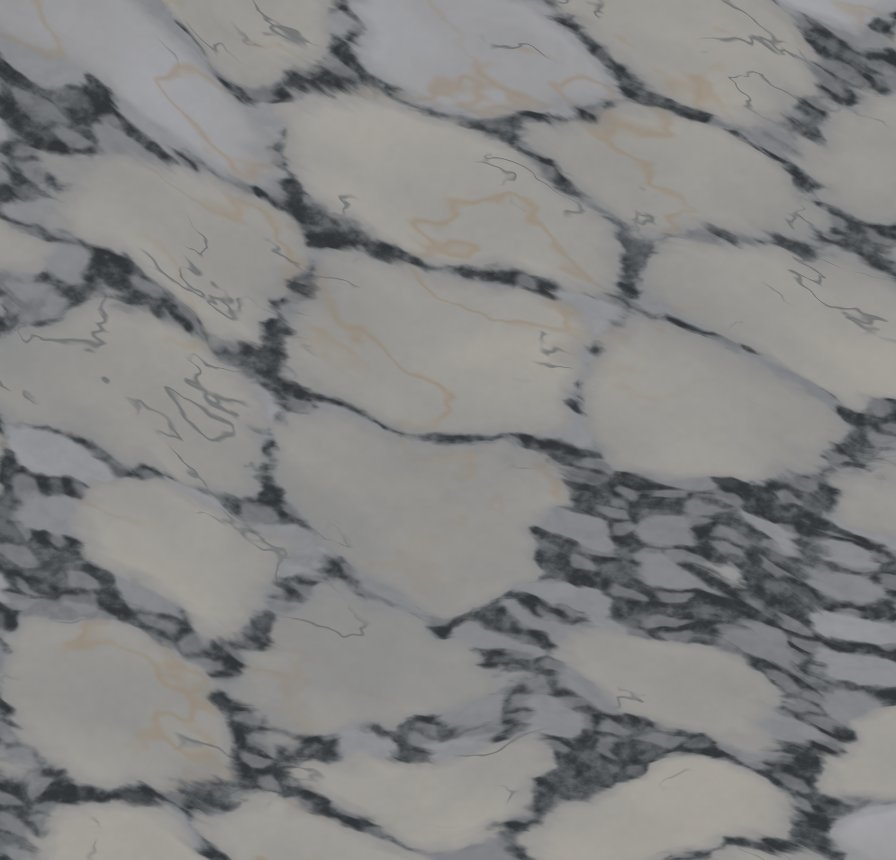
This texture is drawn by a Shadertoy shader. Its source:

```glsl
// Brecciated marble: large pale clasts leaning down to the right, set in dark veins.
// Sheared, warped cellular noise forms the clasts; finer cells and streaks fill
// the veins, whose width swells and pinches with a slow noise.

const vec2  CLAST_SCALE  = vec2(3.0, 6.0);   // large cells per canvas height
const vec2  LEAN         = vec2(0.12, 0.46); // slope at bottom and at top
const vec2  VEIN_WIDTH   = vec2(0.015, 0.28);
const float ROUNDING     = 18.0;             // higher gives sharper corners
const float RAGGED       = 0.11;
const vec3  VEIN_DARK    = vec3(0.20, 0.215, 0.225);
const vec3  VEIN_GREY    = vec3(0.38, 0.395, 0.405);
const vec3  PEBBLE       = vec3(0.54, 0.545, 0.56);
const vec3  CLAST_WARM   = vec3(0.635, 0.622, 0.595);
const vec3  CLAST_COOL   = vec3(0.625, 0.627, 0.645);
const vec3  CLAST_SHADE  = vec3(0.545, 0.545, 0.54);
const vec3  OCHRE        = vec3(0.57, 0.50, 0.41);

vec2 hash2(vec2 p) {
    vec3 r = fract(p.xyx * vec3(0.1031, 0.1030, 0.0973));
    r += dot(r, r.yzx + 33.33);
    return fract((r.xx + r.yz) * r.zy);
}

float valueNoise(vec2 p) {
    vec2 i = floor(p), f = fract(p);
    f = f * f * (3.0 - 2.0 * f);
    float low  = mix(hash2(i).x, hash2(i + vec2(1, 0)).x, f.x);
    float high = mix(hash2(i + vec2(0, 1)).x, hash2(i + vec2(1, 1)).x, f.x);
    return mix(low, high, f.y);
}

float fbm(vec2 p) {
    float sum = 0.0, amp = 0.533;
    for (int i = 0; i < 4; i++) {
        sum += amp * valueNoise(p);
        p = mat2(1.6, 1.2, -1.2, 1.6) * p + 7.3;
        amp *= 0.5;
    }
    return sum;
}

// Rounded distance to the cell border in x, two random values of the cell in yz
vec3 cells(vec2 p) {
    vec2 base = floor(p), nearest = vec2(0.0), nearestId = vec2(0.0);
    float best = 1e5;
    for (int y = -1; y <= 1; y++)
    for (int x = -1; x <= 1; x++) {
        vec2 id = base + vec2(x, y);
        vec2 r = id + 0.1 + 0.8 * hash2(id) - p;
        if (dot(r, r) < best) { best = dot(r, r); nearest = r; nearestId = id; }
    }
    float sum = 1e-6;
    for (int y = -2; y <= 2; y++)
    for (int x = -2; x <= 2; x++) {
        vec2 id = nearestId + vec2(x, y);
        vec2 r = id + 0.1 + 0.8 * hash2(id) - p;
        vec2 gap = r - nearest;
        if (dot(gap, gap) > 1e-4)
            sum += exp(-ROUNDING * dot(0.5 * (r + nearest), normalize(gap)));
    }
    return vec3(-log(sum) / ROUNDING, hash2(nearestId + 41.7));
}

// Thin wandering line where the noise crosses its mean
float hairline(vec2 p, float width) {
    return 1.0 - smoothstep(0.0, width, abs(fbm(p) - 0.5));
}

void mainImage(out vec4 fragColor, in vec2 fragCoord) {
    vec2 p = fragCoord / iResolution.y;

    // Bedding direction, broad bends and fine wobble
    vec2 q = p + vec2(0.0, (p.x - 0.5) * mix(LEAN.x, LEAN.y, p.y));
    q += 0.014 * sin(q.yx * vec2(15.0, 9.0) + vec2(1.3, 4.1));
    q += 0.006 * sin(q.yx * vec2(41.0, 27.0) + vec2(2.7, 0.6));
    vec2 wobble = vec2(fbm(q * vec2(14.0, 22.0)), fbm(q * vec2(14.0, 22.0) + 19.0)) - 0.5;
    q += wobble * vec2(0.045, 0.024);

    // Three sizes of stone and the streaks between them
    vec3 large = cells(q * CLAST_SCALE + 3.0);
    vec3 small = cells(q * CLAST_SCALE * vec2(2.8, 3.3) + 11.0);
    vec3 tiny  = cells(q * CLAST_SCALE * vec2(7.0, 8.0) + 23.0);
    float streak = fbm(q * vec2(24.0, 62.0));
    float grain  = fbm(p * vec2(95.0, 120.0));
    float rough  = streak - 0.5;

    // Pale clasts: uneven tone, ochre stains and a few grey flecks
    float cloud = fbm(q * vec2(5.0, 8.0) + 31.0);
    vec3 clast = mix(CLAST_WARM, CLAST_COOL, smoothstep(0.45, 0.9, large.y + 0.3 * (p.y - 0.5)));
    float shade = 0.55 * large.z + 1.6 * (cloud - 0.4);
    clast = mix(clast, CLAST_SHADE, clamp(shade, 0.0, 1.0));
    float stainPatch = smoothstep(0.5, 0.68, fbm(q * vec2(3.0, 4.0) + 53.0));
    clast = mix(clast, OCHRE, 0.45 * stainPatch * hairline(q * vec2(7.0, 13.0), 0.05));
    float fleckPatch = smoothstep(0.57, 0.7, fbm(q * vec2(8.0, 11.0) + 71.0));
    clast = mix(clast, VEIN_GREY, 0.7 * fleckPatch * hairline(q * vec2(11.0, 26.0) + 5.0, 0.035));

    // Vein filling: dark streaks, gravel and pebbles
    vec3 vein = mix(VEIN_DARK, VEIN_GREY, smoothstep(0.3, 0.72, 0.6 * streak + 0.4 * grain));
    float gravel = smoothstep(0.02, 0.24, tiny.x + 0.3 * rough) * smoothstep(0.25, 0.65, tiny.y);
    vein = mix(vein, PEBBLE * 0.92, 0.75 * gravel);
    float pebble = smoothstep(0.06, 0.2, small.x + 0.28 * rough) * smoothstep(0.3, 0.45, small.y);
    vein = mix(vein, PEBBLE * mix(0.92, 1.08, small.z), 0.92 * pebble);

    // Vein width swells and pinches; clast rims grey off softly
    float swell = smoothstep(0.4, 0.75, fbm(q * vec2(2.6, 4.6) + 87.0));
    float width = mix(VEIN_WIDTH.x, VEIN_WIDTH.y, swell);
    float border = large.x - width + RAGGED * rough;
    clast = mix(clast, PEBBLE * 0.93, 0.55 * (1.0 - smoothstep(0.0, 0.11, border)));
    vec3 color = mix(vein, clast, smoothstep(-0.015, 0.035, border));

    color += 0.018 * (grain - 0.5);
    fragColor = vec4(color, 1.0);
}
```
